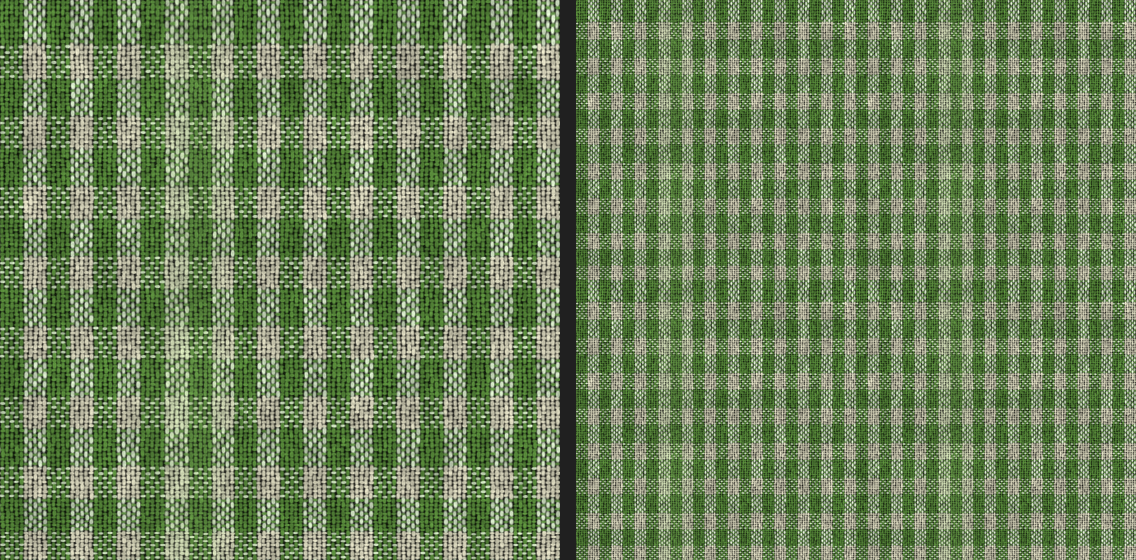
Left: one tile. Right: repeated 2 by 2.
Give the GLSL for this texture, as a three.js fragment shader.

```glsl
// Green and cream gingham cloth in plain weave: every crossing lifts a rounded
// warp or weft float, and neighbouring floats are blended softly by height.
// Wrapped gradient noise adds uneven threads, fibres and faded patches.
varying vec2 vUv;

const vec2 CHECKS = vec2(12.0, 8.0);          // repeats across and down
const vec2 THREADS = vec2(10.0, 15.0);        // threads in each repeat
const vec2 GREEN_THREADS = vec2(5.0, 8.0);    // green threads in each repeat
const vec2 WARP_RADII = vec2(0.57, 1.08);     // half width, half length of a float
const vec2 WEFT_RADII = vec2(0.74, 0.43);
const float BLEND = 3.8;                      // sharpness between floats
const float JITTER = 0.11;                    // float misplacement, in threads
const float THREAD_TONE = 0.10;
const float FIBRE_TONE = 0.15;
const float CLOTH_TONE = 0.13;
const float WEFT_DRIFT = 0.016;               // sag of the rows away from the hem
const float WARP_DRIFT = 0.004;               // sideways pull at the faded band
const float FADE_CENTRE = 0.34;
const float FADE_WIDTH = 0.075;
const float FADE_AMOUNT = 0.75;
const float HOLE_SHADE = 0.20;
const vec2 LIGHT_RANGE = vec2(0.18, 0.83);    // heights of gap and thread top

const vec3 GREEN = vec3(0.325, 0.51, 0.215);
const vec3 BEIGE = vec3(0.79, 0.78, 0.685);
const vec3 PALE = vec3(0.77, 0.83, 0.72);     // cream thread against green
const vec3 FADED = vec3(0.72, 0.80, 0.62);

vec2 hash2(vec2 p) {
  p = vec2(dot(p, vec2(127.1, 311.7)), dot(p, vec2(269.5, 183.3)));
  return fract(sin(p) * 43758.5) * 2.0 - 1.0;
}

float corner(vec2 cell, vec2 offset, vec2 f, vec2 period) {
  return dot(hash2(mod(cell + offset, period)), f - offset);
}

// Gradient noise that wraps after a whole number of cells
float noise(vec2 uv, vec2 period) {
  vec2 p = uv * period;
  vec2 i = floor(p);
  vec2 f = p - i;
  vec2 u = f * f * f * (f * (f * 6.0 - 15.0) + 10.0);
  float low = mix(corner(i, vec2(0.0), f, period),
                  corner(i, vec2(1.0, 0.0), f, period), u.x);
  float high = mix(corner(i, vec2(0.0, 1.0), f, period),
                   corner(i, vec2(1.0), f, period), u.x);
  return mix(low, high, u.y);
}

// Colour of the upper thread, tinted by the thread it crosses
vec3 threadColour(vec2 id, bool isWarp, float fade) {
  vec2 total = CHECKS * THREADS;
  vec2 order = vec2(id.x, total.y - 1.0 - id.y);
  vec2 green = 1.0 - step(GREEN_THREADS, mod(order, THREADS));
  float upper = isWarp ? green.x : green.y;
  float lower = isWarp ? green.y : green.x;
  vec3 cream = mix(mix(BEIGE, PALE, lower), FADED, fade);
  return mix(cream, GREEN, upper);
}

// Blended colour in rgb and surface height in a
vec4 weave(vec2 uv, float fade) {
  vec2 total = CHECKS * THREADS;
  vec2 p = uv * total;
  vec2 cell = floor(p);
  vec3 colour = vec3(0.0);
  float weight = 0.0;
  for (int y = -1; y <= 1; y++) {
    for (int x = -1; x <= 1; x++) {
      vec2 site = cell + vec2(float(x), float(y));
      vec2 id = mod(site, total);
      vec2 rnd = hash2(id + 17.0);
      bool isWarp = mod(id.x + id.y, 2.0) < 0.5;
      vec2 d = p - site - 0.5 - rnd * JITTER;
      d /= isWarp ? WARP_RADII : WEFT_RADII;
      float height = 1.0 - dot(d, d) + 0.1 * rnd.x;
      float w = exp(BLEND * height);
      colour += w * threadColour(id, isWarp, fade) * (1.0 + THREAD_TONE * rnd.y);
      weight += w;
    }
  }
  return vec4(colour / weight, log(weight) / BLEND);
}

void main() {
  // Faded vertical band, patchy along its length
  float across = (vUv.x - FADE_CENTRE) / FADE_WIDTH;
  float band = exp(-across * across);
  float patches = noise(vUv, vec2(7.0, 5.0));
  float fade = FADE_AMOUNT * band * clamp(0.65 + patches, 0.0, 1.0);

  // Uneven thread paths
  vec2 uv = vUv;
  uv.x -= WARP_DRIFT * band;
  uv.y += WEFT_DRIFT * (1.0 - pow(abs(cos(3.14159 * vUv.y)), 50.0));
  uv += 0.0018 * vec2(noise(vUv, vec2(9.0, 7.0)), noise(vUv, vec2(6.0, 11.0)));
  uv += 0.0016 * vec2(noise(vUv, vec2(40.0, 33.0)), noise(vUv, vec2(37.0, 44.0)));

  // Rounded threads over dark gaps
  vec4 cloth = weave(uv, fade);
  float rise = (cloth.a - LIGHT_RANGE.x) / (LIGHT_RANGE.y - LIGHT_RANGE.x);
  vec3 colour = cloth.rgb * mix(HOLE_SHADE, 1.0, clamp(rise, 0.0, 1.0));

  // Fibres and broad changes of dye
  float fibre = noise(vUv, vec2(230.0, 210.0));
  float dye = noise(vUv, vec2(13.0, 10.0)) + 0.6 * patches;
  colour *= 1.0 + FIBRE_TONE * fibre + CLOTH_TONE * dye;
  colour = mix(colour, FADED, 0.10 * fade);
  gl_FragColor = vec4(clamp(colour, 0.0, 1.0), 1.0);
}
```
